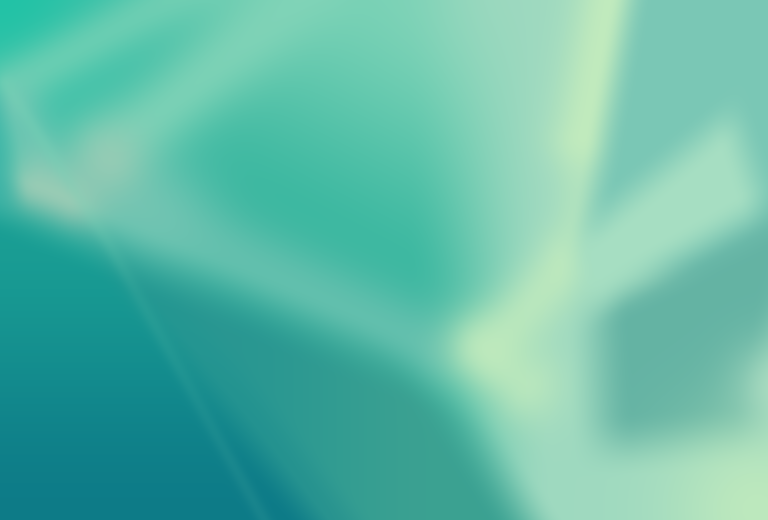
A Shadertoy shader for this background:

```glsl
// Soft abstract backdrop of blurred teal facets crossed by pale green light beams.

const vec2 SPAN = vec2(1.48, 1.0); // layout space, origin at lower left

const vec3 DEEP_TEAL  = vec3(0.05, 0.48, 0.53);
const vec3 TEAL       = vec3(0.10, 0.62, 0.58);
const vec3 SEA_GREEN  = vec3(0.23, 0.63, 0.57);
const vec3 JADE       = vec3(0.21, 0.71, 0.62);
const vec3 MINT       = vec3(0.47, 0.82, 0.71);
const vec3 PALE_MINT  = vec3(0.62, 0.85, 0.75);
const vec3 LIME_LIGHT = vec3(0.76, 0.92, 0.74);
const vec3 MIST       = vec3(0.48, 0.78, 0.71);
const vec3 SAGE       = vec3(0.39, 0.70, 0.64);
const vec3 HAZE       = vec3(0.39, 0.75, 0.68);
const vec3 SAND       = vec3(0.62, 0.80, 0.71);

// Soft coverage of the inner side of an edge; corners run clockwise.
float inside(vec2 p, vec2 a, vec2 b, float blur) {
    vec2 e = normalize(b - a);
    return 1.0 - smoothstep(-blur, blur, dot(p - a, vec2(-e.y, e.x)));
}

// Blurred convex four-sided facet.
float facet(vec2 p, vec2 a, vec2 b, vec2 c, vec2 d, float blur) {
    return inside(p, a, b, blur) * inside(p, b, c, blur)
         * inside(p, c, d, blur) * inside(p, d, a, blur);
}

// Gaussian spot of light.
float glow(vec2 p, vec2 center, float radius) {
    vec2 q = (p - center) / radius;
    return exp(-dot(q, q));
}

// Gaussian band of light around a segment.
float beam(vec2 p, vec2 a, vec2 b, float width) {
    vec2 ab = b - a;
    float t = clamp(dot(p - a, ab) / dot(ab, ab), 0.0, 1.0);
    return glow(p, a + ab * t, width);
}

// Central jade facet fading into the pale right side.
vec3 centralField(vec2 p) {
    float lift = dot(p - vec2(0.56, 0.56), vec2(0.45, 0.89));
    vec3 col = mix(JADE, MINT, smoothstep(-0.05, 0.50, lift));
    col = mix(col, PALE_MINT, smoothstep(0.78, 1.07, p.x));
    return mix(col, PALE_MINT, 0.75 * glow(p, vec2(0.99, 1.04), 0.17));
}

// Upper left beams and the long diagonal haze.
vec3 leftBeams(vec3 col, vec2 p) {
    col = mix(col, vec3(0.27, 0.75, 0.66), 1.0 - smoothstep(0.15, 0.50, p.x));
    col = mix(col, vec3(0.13, 0.76, 0.65), glow(p, vec2(0.0, 1.02), 0.20));
    col = mix(col, MINT, 0.75 * beam(p, vec2(0.03, 0.84), vec2(0.38, 1.03), 0.055));
    col = mix(col, vec3(0.51, 0.83, 0.72), 0.85 * beam(p, vec2(0.22, 0.71), vec2(0.60, 1.02), 0.075));
    col = mix(col, HAZE, 0.95 * beam(p, vec2(0.18, 0.63), vec2(0.83, 0.33), 0.085));
    col = mix(col, MIST, 0.70 * beam(p, vec2(0.03, 0.79), vec2(0.09, 0.66), 0.055));
    col = mix(col, MIST, 0.55 * glow(p, vec2(0.30, 0.60), 0.11));
    col = mix(col, SAND, 0.75 * glow(p, vec2(0.21, 0.69), 0.075));
    return mix(col, SAND, 0.90 * beam(p, vec2(0.07, 0.63), vec2(0.13, 0.61), 0.065));
}

// Dark lower left facet, split by a diagonal fold.
vec3 lowerLeft(vec3 col, vec2 p) {
    vec3 shade = mix(DEEP_TEAL, TEAL, smoothstep(-0.02, 0.60, p.y));
    float fold = 1.0 - inside(p, vec2(0.635, 0.0), vec2(0.29, 0.44), 0.07);
    float side = inside(p, vec2(0.29, 0.44), vec2(0.635, 0.0), 0.07);
    float greenSide = 1.0 - max(side, 1.0 - fold) * side;
    shade = mix(shade, mix(vec3(0.16, 0.59, 0.57), SEA_GREEN, smoothstep(0.45, 0.85, p.x)), greenSide);
    float body = facet(p, vec2(-0.2, 0.69), vec2(0.83, 0.27),
                       vec2(1.08, -0.10), vec2(-0.2, -0.2), 0.065);
    return mix(col, shade, body);
}

// Bright streak that bends through the right of centre.
vec3 brightStreak(vec3 col, vec2 p) {
    col = mix(col, LIME_LIGHT, 0.95 * beam(p, vec2(1.18, 1.04), vec2(1.125, 0.74), 0.065));
    col = mix(col, LIME_LIGHT, 0.45 * beam(p, vec2(1.12, 0.70), vec2(1.10, 0.50), 0.045));
    col = mix(col, LIME_LIGHT, 0.75 * beam(p, vec2(1.09, 0.49), vec2(0.95, 0.33), 0.060));
    return mix(col, LIME_LIGHT, 0.75 * beam(p, vec2(0.93, 0.33), vec2(1.01, 0.26), 0.075));
}

// Misty facets, pale wedge and sage shadow on the right.
vec3 rightFacets(vec3 col, vec2 p) {
    col = mix(col, MIST, facet(p, vec2(1.235, 1.1), vec2(1.8, 1.1),
                               vec2(1.8, 0.30), vec2(1.13, 0.53), 0.04));
    col = mix(col, SAGE, facet(p, vec2(1.15, 0.42), vec2(1.55, 0.61),
                               vec2(1.47, 0.16), vec2(1.16, 0.14), 0.065));
    col = mix(col, vec3(0.65, 0.87, 0.76), facet(p, vec2(1.10, 0.53), vec2(1.41, 0.78),
                               vec2(1.47, 0.60), vec2(1.13, 0.41), 0.045));
    col = mix(col, LIME_LIGHT, 0.85 * glow(p, vec2(1.46, 0.02), 0.17));
    return mix(col, vec3(0.70, 0.88, 0.77), 0.75 * glow(p, vec2(1.50, 0.26), 0.085));
}

void mainImage(out vec4 fragColor, in vec2 fragCoord) {
    vec2 p = fragCoord / iResolution.xy * SPAN;
    vec3 col = centralField(p);
    col = leftBeams(col, p);
    col = lowerLeft(col, p);
    col = brightStreak(col, p);
    col = rightFacets(col, p);

    // Shaded left rim and a faint thin ray
    float rim = inside(p, vec2(0.03, 0.60), vec2(-0.01, 0.86), 0.03);
    float rimBand = smoothstep(0.55, 0.65, p.y) * (1.0 - smoothstep(0.78, 0.86, p.y));
    col = mix(col, vec3(0.22, 0.69, 0.65), 0.7 * (1.0 - rim) * rimBand);
    float ray = max(beam(p, vec2(0.01, 0.84), vec2(0.21, 0.53), 0.014),
                    beam(p, vec2(0.21, 0.53), vec2(0.52, -0.02), 0.014));
    col = mix(col, MINT, ray * mix(0.10, 0.35, smoothstep(0.4, 0.8, p.y)));
    fragColor = vec4(col, 1.0);
}
```
